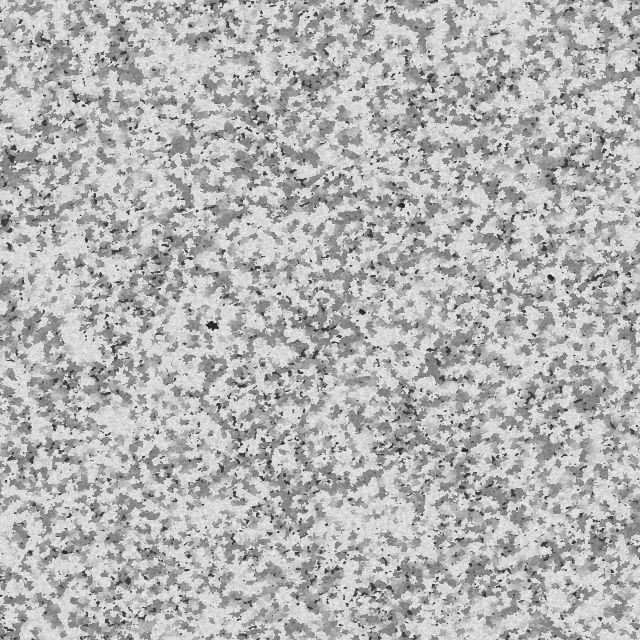
A Shadertoy shader for this texture:

```glsl
// Pale speckled granite: soft-edged Voronoi grains of feldspar and quartz,
// clustered dark mica from thresholded gradient noise, and a few large flecks.
// Slow noise makes the grains gather in faint patches; fine noise adds grit.

vec2 hash2(vec2 p) {
    vec3 q = fract(p.xyx * vec3(0.1031, 0.1030, 0.0973));
    q += dot(q, q.yzx + 33.33);
    return fract((q.xx + q.yz) * q.zy);
}

float cornerSlope(vec2 cell, vec2 offset) {
    float angle = 6.2832 * hash2(cell + 71.0).x;
    return dot(vec2(cos(angle), sin(angle)), offset);
}

float gradientNoise(vec2 p) {
    vec2 cell = floor(p), f = fract(p);
    vec2 u = f * f * f * (f * (f * 6.0 - 15.0) + 10.0);
    vec2 e = vec2(1.0, 0.0);
    return mix(mix(cornerSlope(cell, f), cornerSlope(cell + e, f - e), u.x),
               mix(cornerSlope(cell + e.yx, f - e.yx), cornerSlope(cell + 1.0, f - 1.0), u.x), u.y);
}

// Random value per crystal, blended over a narrow band at the boundaries
float crystalValue(vec2 p) {
    vec2 cell = floor(p), f = fract(p);
    float sum = 0.0, total = 0.0;
    for (int y = -1; y <= 1; y++) {
        for (int x = -1; x <= 1; x++) {
            vec2 neighbour = vec2(x, y);
            vec2 toSeed = neighbour + hash2(cell + neighbour) - f;
            float weight = exp(-18.0 * dot(toSeed, toSeed));
            sum += weight * hash2(cell + neighbour + 217.0).y;
            total += weight;
        }
    }
    return sum / total;
}

// Coverage of the few large, ragged mica flecks
float largeFlecks(vec2 p, float ragged) {
    float cover = 0.0;
    for (int i = 0; i < 6; i++) {
        vec2 seed = hash2(vec2(float(i) * 7.0 + 3.0, 19.0));
        vec2 d = p - mix(vec2(0.08), vec2(0.92), seed);
        float radius = i == 0 ? 0.0095 : mix(0.004, 0.006, seed.x);
        float dist = length(vec2(d.x + 0.4 * d.y, 1.4 * d.y)) - radius * (1.0 + 0.7 * ragged);
        cover = max(cover, 1.0 - smoothstep(-0.001, 0.001, dist));
    }
    return cover;
}

void mainImage(out vec4 fragColor, in vec2 fragCoord) {
    vec2 uv = fragCoord / iResolution.y;

    // Slight tilt and flattening of the grain
    vec2 p = mat2(0.97, -0.24, 0.24, 0.97) * uv * vec2(0.92, 1.08) + 2.0;

    // Clustering at two scales
    float patches = gradientNoise(p * 8.0);
    float clusters = gradientNoise(p * 36.0 + 5.0);

    // Feldspar and quartz crystals with ragged outlines
    vec2 warp = vec2(gradientNoise(p * 190.0), gradientNoise(p * 190.0 + 40.0));
    float crystal = crystalValue(p * 105.0 + 0.75 * warp);
    crystal -= 0.22 * patches + 0.3 * clusters;
    float tone = mix(0.52, 0.85, smoothstep(0.1, 0.67, crystal));

    // Fine grit inside the crystals
    float grit = gradientNoise(p * 290.0 + 11.0);
    tone += 0.10 * grit + 0.07 * gradientNoise(p * 140.0 + 23.0);

    // Small dark mica specks in broken groups
    float mica = gradientNoise(p * 118.0 + 61.0) + 0.45 * gradientNoise(p * 250.0 + 7.0);
    mica += 0.5 * clusters + 0.25 * patches;
    tone = mix(tone, 0.22 + 0.06 * grit, 0.95 * smoothstep(0.33, 0.60, mica));

    tone = mix(tone, 0.17 + 0.05 * grit, largeFlecks(uv, warp.x));
    fragColor = vec4(vec3(clamp(tone, 0.0, 0.92)), 1.0);
}
```
